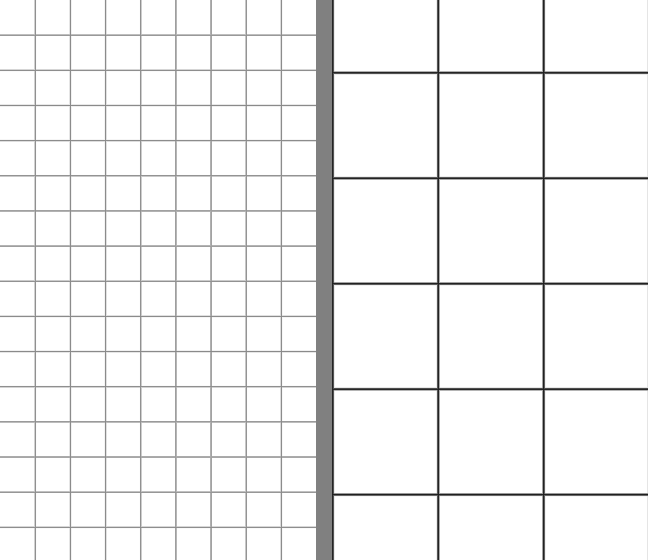
Left: the whole. Right: its middle third, enlarged.
Reproduce this pattern procedurally as a Shadertoy shader.

```glsl
// Thin dark grid lines on white: 9 square cells across, 16 down.

const vec2  CELLS      = vec2(9.0, 16.0);
const float PITCH      = 0.11125;         // line spacing, in canvas widths
const vec2  OFFSET     = vec2(0.0004, 0.0); // grid shift from the top left
const float HALF_WIDTH = 0.00115;         // half line width, in canvas widths
const float SOFTNESS   = 1.0;             // edge filter radius, in output pixels
const vec3  PAPER      = vec3(1.0);
const vec3  INK        = vec3(0.12);

// Filtered coverage of the nearest inner line on each axis.
vec2 lineCoverage(vec2 p, float radius) {
    // Clamping the index leaves the canvas border free of lines.
    vec2 index = clamp(floor(p / PITCH + 0.5), vec2(1.0), CELLS - 1.0);
    vec2 d = abs(p - index * PITCH);
    return smoothstep(-radius, radius, d + HALF_WIDTH)
         - smoothstep(-radius, radius, d - HALF_WIDTH);
}

void mainImage(out vec4 fragColor, in vec2 fragCoord) {
    // Canvas-width units, measured from the top left corner
    vec2 fromTop = vec2(fragCoord.x, iResolution.y - fragCoord.y);
    vec2 p = fromTop / iResolution.x - OFFSET;

    vec2 cover = lineCoverage(p, SOFTNESS / iResolution.x);
    float ink = max(cover.x, cover.y);
    fragColor = vec4(mix(PAPER, INK, ink), 1.0);
}
```
